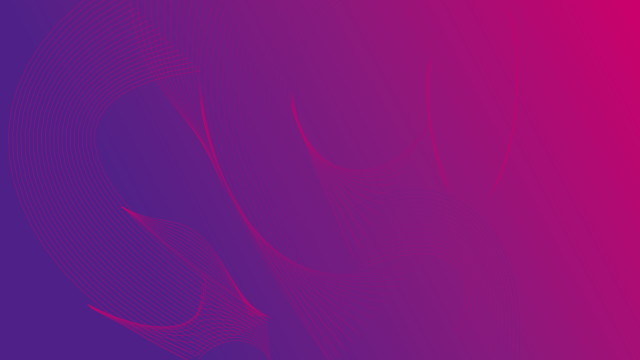
Write a WebGL 1 fragment shader that draws this background.

```glsl
precision highp float;
// Violet to magenta diagonal gradient overlaid with ribbons of hairlines.
// Each ribbon blends one cubic curve into another; where neighbouring lines
// crowd together they form bright folded ridges.

uniform vec2 u_resolution;

const float CANVAS_HEIGHT = 432.0;   // layout units per canvas height, y down
const float GRADIENT_SKEW = 0.53;    // sideways lean of the gradient per unit down
const float GRADIENT_START = 10.0;
const float GRADIENT_LENGTH = 758.0;
const float BAND_COUNT = 26.0;
const float BAND_DEPTH = 0.007;
const float LINE_HALF_WIDTH = 0.42;
const int MAX_LINES = 24;
const int SEGMENTS = 18;
const vec3 VIOLET = vec3(0.31, 0.13, 0.535);
const vec3 PLUM = vec3(0.54, 0.10, 0.49);
const vec3 MAGENTA = vec3(0.80, 0.0, 0.42);
const vec3 INDIGO = vec3(0.33, 0.13, 0.55);

vec2 bezier(vec2 a, vec2 b, vec2 c, vec2 d, float t) {
  float s = 1.0 - t;
  return s * s * (s * a + 3.0 * t * b) + t * t * (3.0 * s * c + t * d);
}

float segmentDistance(vec2 p, vec2 a, vec2 b) {
  vec2 ab = b - a;
  float h = clamp(dot(p - a, ab) / max(dot(ab, ab), 0.0001), 0.0, 1.0);
  return length(p - a - h * ab);
}

float curveDistance(vec2 p, vec2 a, vec2 b, vec2 c, vec2 d) {
  float nearest = 10000.0;
  vec2 last = a;
  for (int i = 1; i <= SEGMENTS; i++) {
    vec2 next = bezier(a, b, c, d, float(i) / float(SEGMENTS));
    nearest = min(nearest, segmentDistance(p, last, next));
    last = next;
  }
  return nearest;
}

// style: line count, opacity, amount of indigo reached at the second curve
void ribbon(inout vec3 color, vec2 p, vec3 style,
            vec2 a0, vec2 a1, vec2 a2, vec2 a3,
            vec2 b0, vec2 b1, vec2 b2, vec2 b3) {
  float pixel = CANVAS_HEIGHT / u_resolution.y;
  vec2 margin = vec2(LINE_HALF_WIDTH + pixel);
  vec2 low = min(min(min(a0, a1), min(a2, a3)), min(min(b0, b1), min(b2, b3)));
  vec2 high = max(max(max(a0, a1), max(a2, a3)), max(max(b0, b1), max(b2, b3)));
  if (any(lessThan(p, low - margin)) || any(greaterThan(p, high + margin))) return;

  float peak = min(1.0, 2.0 * LINE_HALF_WIDTH / pixel);
  for (int i = 0; i < MAX_LINES; i++) {
    if (float(i) >= style.x) break;
    float k = float(i) / (style.x - 1.0);
    float d = curveDistance(p, mix(a0, b0, k), mix(a1, b1, k), mix(a2, b2, k), mix(a3, b3, k));
    float coverage = clamp((LINE_HALF_WIDTH - d) / pixel + 0.5, 0.0, peak);
    color = mix(color, mix(MAGENTA, INDIGO, style.z * k), coverage * style.y);
  }
}

vec3 background(vec2 p) {
  float t = (p.x - GRADIENT_SKEW * p.y - GRADIENT_START) / GRADIENT_LENGTH;
  t += BAND_DEPTH * sin(6.2832 * BAND_COUNT * t) * smoothstep(0.1, 0.6, t);
  t = clamp(t, 0.0, 1.0);
  return t < 0.5 ? mix(VIOLET, PLUM, t * 2.0) : mix(PLUM, MAGENTA, t * 2.0 - 1.0);
}

void main() {
  vec2 p = gl_FragCoord.xy / u_resolution.y * CANVAS_HEIGHT;
  p.y = CANVAS_HEIGHT - p.y;
  vec3 color = background(p);

  // Large left loop and the hatched band above it
  ribbon(color, p, vec3(22, 0.5, 0.0),
    vec2(130, -20), vec2(-75, 110), vec2(0, 330), vec2(225, 432),
    vec2(240, 85), vec2(35, 110), vec2(90, 240), vec2(325, 382));
  ribbon(color, p, vec3(12, 0.4, 0.3),
    vec2(155, -10), vec2(165, 90), vec2(200, 110), vec2(250, 180),
    vec2(250, -10), vec2(225, 70), vec2(235, 130), vec2(270, 230));

  // Folded tails at the lower left
  ribbon(color, p, vec3(10, 0.45, 0.0),
    vec2(150, 250), vec2(190, 290), vec2(250, 340), vec2(320, 380),
    vec2(145, 248), vec2(215, 285), vec2(230, 230), vec2(300, 378));
  ribbon(color, p, vec3(10, 0.45, 0.0),
    vec2(110, 370), vec2(150, 392), vec2(190, 412), vec2(230, 435),
    vec2(105, 365), vec2(190, 410), vec2(260, 400), vec2(245, 330));
  ribbon(color, p, vec3(14, 0.4, 0.0),
    vec2(240, 330), vec2(255, 350), vec2(290, 370), vec2(320, 380),
    vec2(235, 435), vec2(260, 400), vec2(310, 400), vec2(325, 435));

  // Central loop, its long ridge and the sweep leaving it
  ribbon(color, p, vec3(20, 0.3, 0.75),
    vec2(262, -10), vec2(200, 130), vec2(270, 250), vec2(400, 440),
    vec2(430, -10), vec2(330, 60), vec2(330, 130), vec2(430, 330));
  ribbon(color, p, vec3(16, 0.42, 0.5),
    vec2(242, 135), vec2(265, 240), vec2(325, 315), vec2(400, 440),
    vec2(240, 100), vec2(270, 330), vec2(400, 370), vec2(520, 295));
  ribbon(color, p, vec3(14, 0.42, 0.3),
    vec2(350, 130), vec2(365, 170), vec2(395, 240), vec2(425, 310),
    vec2(350, 110), vec2(365, 230), vec2(470, 230), vec2(520, 140));

  // Faint ridges on the right
  ribbon(color, p, vec3(5, 0.35, 0.0),
    vec2(512, 80), vec2(508, 130), vec2(520, 180), vec2(530, 215),
    vec2(518, 70), vec2(510, 130), vec2(516, 160), vec2(540, 230));
  ribbon(color, p, vec3(5, 0.35, 0.0),
    vec2(608, 10), vec2(628, 80), vec2(626, 170), vec2(585, 240),
    vec2(618, 20), vec2(622, 90), vec2(624, 150), vec2(600, 215));

  // Lower right dome
  ribbon(color, p, vec3(16, 0.28, 1.0),
    vec2(430, 325), vec2(520, 280), vec2(590, 310), vec2(545, 400),
    vec2(425, 250), vec2(520, 190), vec2(640, 250), vec2(622, 440));

  gl_FragColor = vec4(color, 1.0);
}
```
